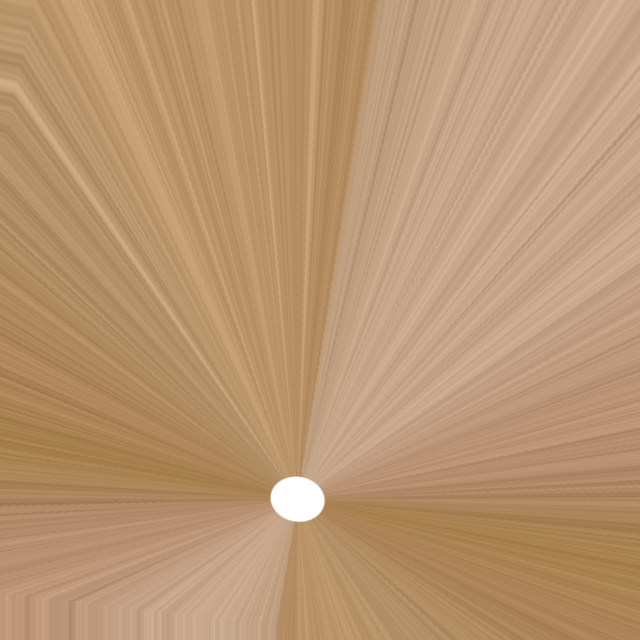
A Shadertoy shader for this background:

```glsl
const float TAU = 6.28319;
const vec2 HUB = vec2(0.465, 0.220);
const vec2 HUB_RADII = vec2(0.0425, 0.0350);
const float SEAM_DEGREES = 80.0;

// Wood tones over half a turn, starting at the seam
const int TONE_STEPS = 12;
const vec3 TONES[13] = vec3[13](
    vec3(0.69, 0.54, 0.37), vec3(0.73, 0.58, 0.41), vec3(0.73, 0.59, 0.41),
    vec3(0.71, 0.57, 0.41), vec3(0.69, 0.55, 0.38), vec3(0.68, 0.52, 0.35),
    vec3(0.65, 0.50, 0.30), vec3(0.70, 0.55, 0.42), vec3(0.73, 0.58, 0.46),
    vec3(0.77, 0.64, 0.54), vec3(0.78, 0.66, 0.55), vec3(0.77, 0.65, 0.54),
    vec3(0.75, 0.62, 0.50));

// Accent rays: direction in degrees, width in degrees, brightness
const int ACCENT_COUNT = 8;
const vec3 ACCENTS[8] = vec3[8](
    vec3(124.3, 0.35, 0.10), vec3(114.5, 1.60, 0.05), vec3(95.0, 0.25, 0.10),
    vec3(88.0, 0.60, 0.05), vec3(84.3, 0.50, -0.06), vec3(48.2, 0.22, -0.12),
    vec3(181.0, 0.70, -0.05), vec3(-2.0, 0.60, -0.05));

float hashGradient(float cell, float seed) {
    return fract(sin(cell * 127.1 + seed * 311.7) * 43758.5) * 2.0 - 1.0;
}

// Gradient noise around the circle; frequency is a whole number of cells
float ringNoise(float turn, float frequency, float seed) {
    float x = turn * frequency;
    float cell = floor(x);
    float f = x - cell;
    float blend = f * f * f * (f * (f * 6.0 - 15.0) + 10.0);
    float left = hashGradient(mod(cell, frequency), seed) * f;
    float right = hashGradient(mod(cell + 1.0, frequency), seed) * (f - 1.0);
    return mix(left, right, blend);
}

// Octaves fade out where they become finer than a pixel
float grain(float turn, float pixelTurn) {
    float sum = 0.0;
    float frequency = 64.0;
    float weight = 0.055;
    for (int i = 0; i < 5; i++) {
        float visible = 1.0 - smoothstep(0.35, 0.95, frequency * pixelTurn);
        sum += weight * visible * ringNoise(turn, frequency, float(i) + 1.0);
        frequency = floor(frequency * 1.93);
        weight *= 1.12;
    }
    return sum;
}

float accentRays(float turn, float pixelTurn) {
    float sum = 0.0;
    for (int i = 0; i < ACCENT_COUNT; i++) {
        vec3 ray = ACCENTS[i];
        float offset = abs(fract(turn - ray.x / 360.0 + 0.5) - 0.5) * 360.0;
        float width = ray.y + pixelTurn * 180.0;
        sum += ray.z * ray.y / width * exp(-offset * offset / (width * width));
    }
    return sum;
}

vec3 toneAt(float turn, float pixelTurn) {
    float t = fract((turn - SEAM_DEGREES / 360.0) * 2.0);
    float position = t * float(TONE_STEPS);
    int index = min(int(position), TONE_STEPS - 1);
    vec3 tone = mix(TONES[index], TONES[index + 1], position - float(index));
    return mix(TONES[TONE_STEPS], tone, smoothstep(0.0, 0.006 + 2.0 * pixelTurn, t));
}

// Rays turn sideways at the upper left and downward at the lower left
vec2 foldCorners(vec2 p) {
    float sideBend = 0.055 * (p.y - 0.75) / 0.25;
    float sideDepth = max(sideBend - p.x, 0.0) * step(0.75, p.y);
    p += vec2(sideDepth, -0.3 * sideDepth);
    float floorBend = 0.073 - 0.12 * p.x;
    p.y += max(floorBend - p.y, 0.0) * step(p.x, HUB.x);
    return p;
}

float ellipseDistance(vec2 p, vec2 radii) {
    return (length(p / radii) - 1.0) * min(radii.x, radii.y);
}

// Small zigzag that gives the rays a braided edge
float braid(float turn, float radius) {
    float phase = radius * 75.0 + 9.0 * ringNoise(turn, 48.0, 9.0);
    float zigzag = abs(fract(phase) - 0.5) * 4.0 - 1.0;
    float strength = 0.5 + 1.5 * ringNoise(turn, 90.0, 12.0);
    return 0.0011 * strength * zigzag / (TAU * radius);
}

void mainImage(out vec4 fragColor, in vec2 fragCoord) {
    vec2 uv = fragCoord / iResolution.xy;
    float pixel = 1.0 / min(iResolution.x, iResolution.y);

    // Polar coordinates around the hub
    vec2 ray = foldCorners(uv) - HUB;
    float radius = max(length(ray), 0.02);
    float turn = fract(atan(ray.y, ray.x) / TAU);
    float pixelTurn = pixel / (TAU * radius);
    float braidedTurn = fract(turn + braid(turn, radius));

    // Tones and streaks
    vec3 color = toneAt(braidedTurn, pixelTurn);
    float light = grain(braidedTurn, pixelTurn) + accentRays(braidedTurn, pixelTurn);
    color += light * vec3(1.0, 1.0, 0.92);

    // White hub, slightly tilted
    vec2 q = mat2(0.985, 0.174, -0.174, 0.985) * (uv - HUB);
    float hub = 1.0 - smoothstep(-pixel, pixel, ellipseDistance(q, HUB_RADII));
    fragColor = vec4(mix(color, vec3(1.0), hub), 1.0);
}
```
